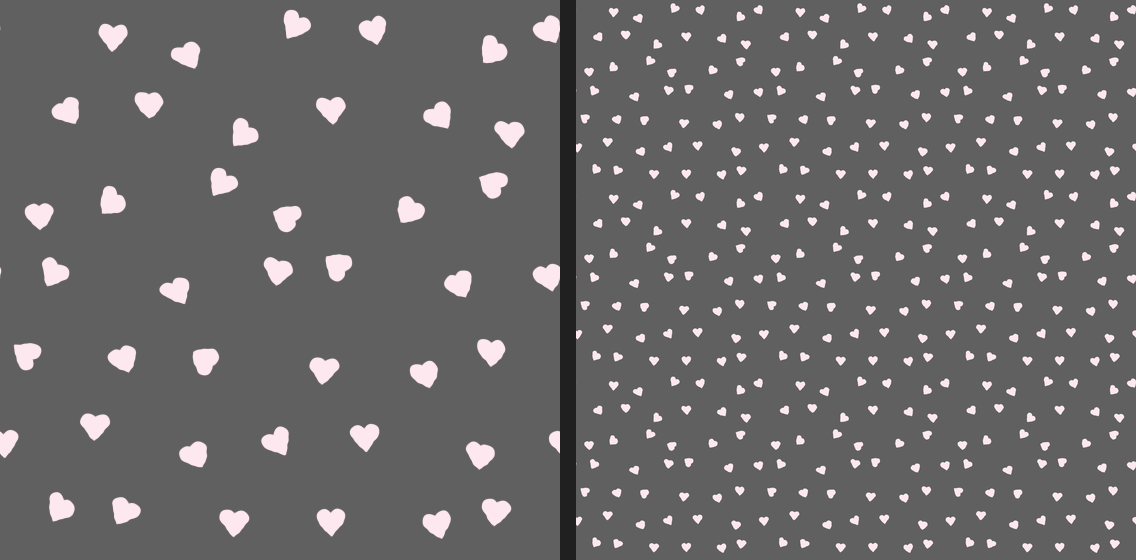
Left, the tile; right, the same tile 3 across and 3 down.
A Shadertoy shader for this pattern:

```glsl
// Scattered hand-cut pale pink hearts on a flat grey ground, tiling seamlessly.

#define GRID vec2(6.0, 7.0)                // whole cells per tile, one heart each
#define ROW_STEP 3.0                       // row stagger, in sevenths of a cell
#define JITTER 0.44                        // wander of a heart inside its cell
#define HEART_SIZE 0.0258                  // half width of a heart
#define WOBBLE 0.026                       // unevenness of the cut outline
#define GROUND_COLOR vec3(0.378, 0.378, 0.378)
#define HEART_COLOR vec3(0.992, 0.910, 0.938)

const float TAU = 6.2831853;

// Sine-free hash: cell and seed to three values in 0..1
vec3 hash3(vec2 cell, float seed) {
    vec3 p = fract(vec3(cell, seed).xyx * vec3(0.1031, 0.1030, 0.0973) + seed * 0.1737);
    p += dot(p, p.yxz + 33.33);
    return fract((p.xxy + p.yzz) * p.zyx);
}

// Heart about two units wide: mirrored round lobes tapering to a blunt tip
float heartDistance(vec2 p) {
    p.x = sqrt(p.x * p.x + 0.003);         // soft mirror rounds the notch
    vec2 lobe = vec2(0.46, 0.37);
    vec2 axis = vec2(0.0, -0.86) - lobe;
    float along = clamp(dot(p - lobe, axis) / dot(axis, axis), 0.0, 1.0);
    float radius = mix(0.54, 0.10, along * mix(1.0, along, 0.6));
    return length(p - lobe - axis * along) - radius;
}

// Mostly upright, some leaning either way, a few nearly tipped over
float heartAngle(float kind, float spread) {
    if (kind < 0.48) return mix(-0.12, 0.12, spread);
    if (kind < 0.76) return mix(0.25, 0.60, spread);
    if (kind < 0.90) return mix(-0.75, -0.45, spread);
    return mix(-2.3, -1.9, spread);
}

// Distance to the heart of one cell, p measured from its centre
float cutHeart(vec2 p, vec2 cell) {
    vec3 pose = hash3(cell, 2.0);
    vec3 phase = TAU * hash3(cell, 3.0);
    float angle = heartAngle(pose.x, pose.y);
    float c = cos(angle), s = sin(angle);
    vec2 q = mat2(c, -s, s, c) * p / HEART_SIZE;
    q.y += mix(-0.05, 0.13, pose.z) * q.x; // one lobe sits lower
    float turn = atan(q.y, q.x);
    float ripple = sin(3.0 * turn + phase.x) + 0.7 * sin(5.0 * turn + phase.y)
                 + 0.5 * sin(9.0 * turn + phase.z);
    return (heartDistance(q) + WOBBLE * ripple) * HEART_SIZE;
}

// Nearest heart over the staggered, wrapping grid
float scatterDistance(vec2 uv) {
    vec2 g = uv * GRID;
    float nearest = 1.0;
    for (int j = -1; j <= 1; j++) {
        float row = floor(g.y) + float(j);
        float shift = fract(mod(row, GRID.y) * ROW_STEP / GRID.y);
        for (int i = -1; i <= 1; i++) {
            vec2 cell = vec2(floor(g.x - shift) + float(i), row);
            vec2 id = mod(cell, GRID);
            vec2 center = cell + vec2(shift, 0.0) + 0.5
                        + JITTER * (hash3(id, 1.0).xy - 0.5);
            nearest = min(nearest, cutHeart((g - center) / GRID, id));
        }
    }
    return nearest;
}

void mainImage(out vec4 fragColor, in vec2 fragCoord) {
    vec2 uv = fragCoord / iResolution.xy;
    float edge = 0.75 / min(iResolution.x, iResolution.y);
    float cover = 1.0 - smoothstep(-edge, edge, scatterDistance(uv));
    fragColor = vec4(mix(GROUND_COLOR, HEART_COLOR, cover), 1.0);
}
```
